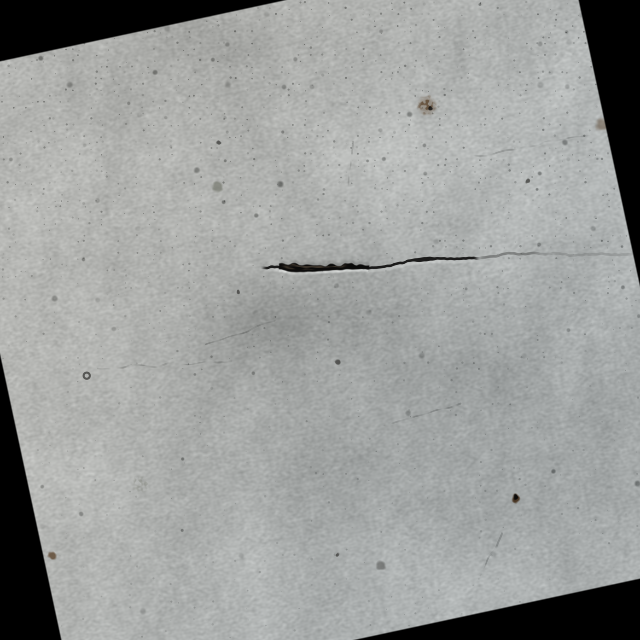
Reproduce this texture procedurally as a WebGL 1 fragment shader.

```glsl
precision highp float;
// A tilted slab of weathered plaster on black, with an open crack, stains and speckles.
uniform vec2 u_resolution;

const float TILT = 0.2113;
const vec3 PLASTER = vec3(0.688, 0.692, 0.680);
const vec3 COOL_TINT = vec3(-0.012, 0.0, 0.012);
const vec3 DARK = vec3(0.045, 0.042, 0.040);
const vec3 WOOD = vec3(0.27, 0.235, 0.19);
const vec3 RUST = vec3(0.36, 0.27, 0.18);
const vec3 SOOT = vec3(0.25, 0.25, 0.24);
const vec3 DUST = vec3(0.46, 0.47, 0.43);
const float GRAIN = 0.075;
const float MOTTLE = 0.055;
const float HOLE_LEFT = 0.436;
const float HOLE_RIGHT = 0.577;

vec2 hash2(vec2 p) {
  vec3 q = fract(p.xyx * vec3(0.1031, 0.1030, 0.0973));
  q += dot(q, q.yzx + 33.33);
  return fract((q.xx + q.yz) * q.zy);
}

float corner(vec2 i, vec2 f, vec2 o) {
  return dot(hash2(i + o) * 2.0 - 1.0, f - o);
}

float noise(vec2 p) {
  vec2 i = floor(p), f = fract(p), e = vec2(0.0, 1.0);
  vec2 u = f * f * f * (f * (f * 6.0 - 15.0) + 10.0);
  return mix(mix(corner(i, f, e.xx), corner(i, f, e.yx), u.x),
             mix(corner(i, f, e.xy), corner(i, f, e.yy), u.x), u.y);
}

float fbm(vec2 p) {
  float sum = 0.0, amp = 1.0;
  for (int i = 0; i < 4; i++) {
    sum += amp * noise(p);
    p = p * 2.03 + 17.3;
    amp *= 0.55;
  }
  return sum;
}

float blob(vec2 p, float x, float y, float w, float h) {
  vec2 d = (p - vec2(x, y)) / vec2(w, h);
  return exp(-dot(d, d));
}

float band(float x, float lo, float hi, float soft) {
  return smoothstep(lo - soft, lo + soft, x) * (1.0 - smoothstep(hi - soft, hi + soft, x));
}

float spot(vec2 p, float x, float y, float r) {
  return 1.0 - smoothstep(r * 0.5, r * 1.2, length(p - vec2(x, y)));
}

// Distance fade around a segment
float line(vec2 p, vec2 a, vec2 b) {
  vec2 ab = b - a;
  float t = clamp(dot(p - a, ab) / dot(ab, ab), 0.0, 1.0);
  return 1.0 - smoothstep(0.0006, 0.002, length(p - a - ab * t));
}

// Scattered pits, at most one per cell
float speckles(vec2 p, float cells, float density) {
  vec2 id = floor(p * cells);
  vec2 rnd = hash2(id + 5.0), pick = hash2(id + 91.0);
  float r = mix(0.10, 0.24, rnd.y);
  float d = length(fract(p * cells) - 0.3 - 0.4 * rnd);
  return step(pick.x, density) * pick.y * (1.0 - smoothstep(r * 0.4, r * 1.3, d));
}

float plasterShade(vec2 p, vec2 slab) {
  float s = MOTTLE * fbm(p * vec2(9.0, 6.0)) + 0.03 * fbm(p * 30.0 + 4.0);
  // Broad light and dark stains
  s += 0.03 * (blob(p, 0.02, 0.52, 0.22, 0.4) + blob(p, 0.75, 0.76, 0.3, 0.2));
  s -= 0.075 * blob(p, 0.45, 0.50, 0.14, 0.08) + 0.045 * blob(p, 0.55, 0.38, 0.3, 0.18);
  s -= 0.06 * blob(p, 0.117, 0.87, 0.018, 0.04) + 0.04 * blob(p, 0.28, 0.92, 0.12, 0.1);
  s -= 0.05 * blob(p, 0.72, 0.93, 0.012, 0.04) + 0.035 * blob(p, 0.9, 0.3, 0.25, 0.25);
  // Grain and pits
  s += GRAIN * (noise(slab * vec2(150.0, 210.0)) + 0.6 * noise(slab * vec2(75.0, 110.0)));
  float upper = smoothstep(0.3, 0.8, p.y);
  s -= speckles(p, 110.0, mix(0.08, 0.24, upper)) * mix(0.12, 0.22, upper);
  return s - 0.24 * speckles(p + 0.37, 45.0, mix(0.02, 0.09, upper));
}

float hairlines(vec2 p) {
  float patchy = smoothstep(-0.25, 0.3, noise(p * 70.0));
  p += 0.007 * vec2(noise(p * 32.0), noise(p * 32.0 + 50.0));
  float h = line(p, vec2(0.55, 0.78), vec2(0.545, 0.71)) + line(p, vec2(0.74, 0.755), vec2(0.92, 0.79));
  h += line(p, vec2(0.15, 0.425), vec2(0.36, 0.435)) + line(p, vec2(0.32, 0.46), vec2(0.43, 0.50));
  h += line(p, vec2(0.60, 0.335), vec2(0.72, 0.37)) + line(p, vec2(0.75, 0.10), vec2(0.785, 0.165));
  return h * patchy;
}

vec3 addMarks(vec3 col, vec2 p) {
  vec2 w = p + 0.004 * vec2(noise(p * 110.0), noise(p * 110.0 + 30.0));
  float flecks = smoothstep(-0.15, 0.25, noise(p * 170.0 + 2.0));
  col = mix(col, RUST, spot(w, 0.667, 0.835, 0.015) * mix(0.35, 0.85, flecks));
  col = mix(col, RUST, 0.45 * spot(w, 0.941, 0.805, 0.011) + 0.8 * spot(w, 0.082, 0.1315, 0.007));
  col = mix(col, RUST * 0.8, spot(w, 0.806, 0.221, 0.007));
  col = mix(col, DARK, spot(w, 0.805, 0.223, 0.004) + 0.8 * spot(w, 0.673, 0.831, 0.004));
  col = mix(col, DUST, 0.7 * spot(w, 0.34, 0.708, 0.009) + 0.4 * flecks * spot(w, 0.219, 0.243, 0.014));
  float pits = spot(w, 0.341, 0.777, 0.0035) + spot(w, 0.372, 0.544, 0.0035) + spot(w, 0.527, 0.434, 0.0045);
  pits += spot(w, 0.8255, 0.717, 0.0035) + spot(w, 0.527, 0.133, 0.0035) + 0.6 * spot(w, 0.595, 0.116, 0.008);
  float ring = abs(length(p - vec2(0.1355, 0.413)) - 0.0048);
  return mix(col, SOOT, 0.8 * (pits + 1.0 - smoothstep(0.0008, 0.0025, ring)));
}

vec3 addCrack(vec3 col, vec2 p, float px) {
  // Thin crack, fading to the right
  float x = p.x, y = 0.582 + 0.014 * smoothstep(0.58, 0.67, x) + 0.007 * smoothstep(0.74, 0.81, x);
  float off = p.y - y - 0.0035 * noise(vec2(x * 45.0, 3.5)) - 0.002 * noise(vec2(x * 130.0, 8.5));
  float width = 0.0011 + 0.0013 * band(x, 0.65, 0.676, 0.008);
  float strength = band(x, 0.412, 0.745, 0.006) + 0.35 * band(x, 0.75, 0.84, 0.01) + 0.15 * band(x, 0.84, 0.99, 0.01);
  col += 0.07 * band(x, 0.42, 0.74, 0.02) * band(off, -0.007, -0.002, 0.002);
  col = mix(col, DARK, 0.9 * strength * (1.0 - smoothstep(width, width + 1.2 * px, abs(off))));
  // Open hole with ragged lips and splinters inside
  float t = (x - HOLE_LEFT) / (HOLE_RIGHT - HOLE_LEFT);
  float top = mix(0.5885, 0.585, t) + 0.006 * noise(vec2(x * 85.0, 1.5)) + 0.003 * band(t, 0.71, 0.83, 0.03);
  float low = mix(0.575, 0.5795, smoothstep(0.25, 0.9, t)) + 0.004 * (1.0 - smoothstep(0.0, 0.15, t));
  low += 0.002 * noise(vec2(x * 90.0, 7.5));
  float across = band(x, HOLE_LEFT, HOLE_RIGHT, px);
  col += across * (0.09 * band(p.y, low - 0.004, low, 0.002) - 0.07 * band(p.y, top, top + 0.005, 0.003));
  float fibre = smoothstep(-0.25, 0.35, noise(p * vec2(55.0, 330.0)));
  fibre *= band(t, 0.06, 0.72, 0.06) * band(p.y, low + 0.004, top - 0.001, 0.002);
  return mix(col, mix(DARK, WOOD, fibre), across * band(p.y, low, top, px));
}

void main() {
  vec2 p = gl_FragCoord.xy / u_resolution, q = p - 0.5;
  float px = 1.0 / min(u_resolution.x, u_resolution.y);
  float c = cos(TILT), s = sin(TILT);
  vec2 slab = vec2(c * q.x + s * q.y, c * q.y - s * q.x);
  vec3 col = PLASTER + plasterShade(p, slab) - 0.11 * hairlines(p);
  col += COOL_TINT * smoothstep(0.3, 1.3, p.x + 0.6 * (1.0 - p.y));
  col = addCrack(addMarks(col, p), p, px);
  float edge = 0.5 - max(abs(slab.x), abs(slab.y));
  gl_FragColor = vec4(clamp(col, 0.0, 1.0) * smoothstep(-px, px, edge), 1.0);
}
```
